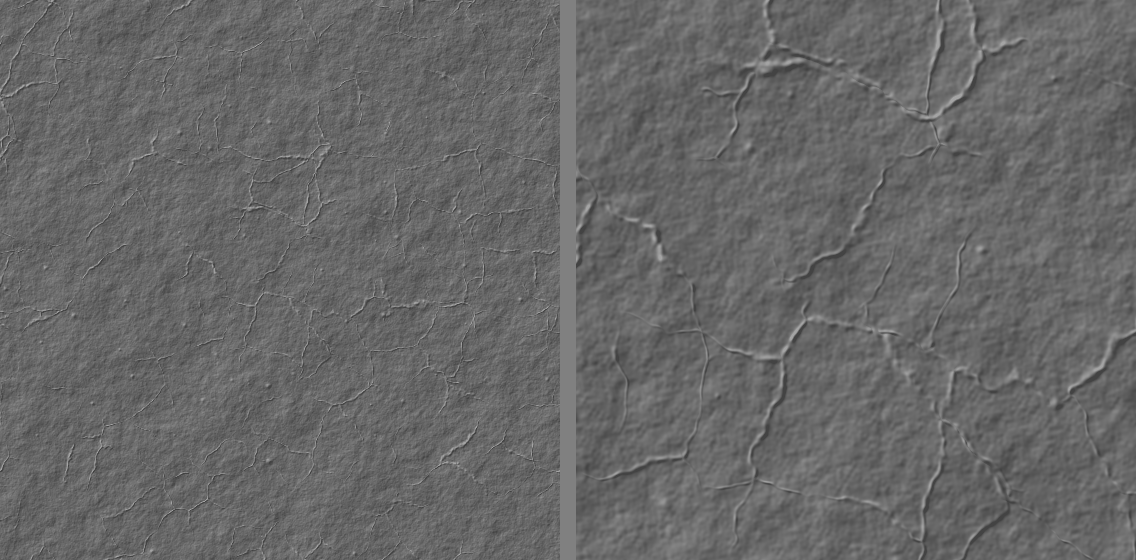
Left, the full canvas; right, a detail of the centre.
A three.js fragment shader for this texture map:

```glsl
// Grey plaster relief with raised branching veins, lit from the upper left.
varying vec2 vUv;

const vec3 BASE_GREY = vec3(0.403);
const vec2 LIGHT_STEP = vec2(0.00055, -0.00055);

vec2 hash2(vec2 p) {
  vec3 q = fract(vec3(p.xyx) * vec3(0.1031, 0.1030, 0.0973));
  q += dot(q, q.yzx + 33.33);
  return fract((q.xx + q.yz) * q.zy);
}

float noise(vec2 p) {
  vec2 i = floor(p);
  vec2 f = fract(p);
  f = f * f * (3.0 - 2.0 * f);
  float low = mix(hash2(i).x, hash2(i + vec2(1.0, 0.0)).x, f.x);
  float high = mix(hash2(i + vec2(0.0, 1.0)).x, hash2(i + 1.0).x, f.x);
  return mix(low, high, f.y);
}

vec2 wobble(vec2 p, float frequency, float amount) {
  vec2 q = p * frequency;
  return amount * (vec2(noise(q + 11.3), noise(q + 57.9)) - 0.5);
}

// Rough ground: each octave is scaled by its frequency to set its slope
float groundHeight(vec2 p) {
  mat2 turn = mat2(0.8, 0.6, -0.6, 0.8);
  float height = 0.0;
  float frequency = 8.0;
  for (int i = 0; i < 7; i++) {
    p = turn * p + 3.7;
    float slope = 0.012 + 0.0072 * float(i);
    height += slope / frequency * noise(p * frequency);
    frequency *= 1.93;
  }
  return height;
}

// Distance to the nearest border between jittered cells
float cellBorder(vec2 p) {
  vec2 cell = floor(p);
  vec2 f = fract(p);
  vec2 nearest = vec2(0.0);
  float best = 8.0;
  for (int y = -1; y <= 1; y++) {
    for (int x = -1; x <= 1; x++) {
      vec2 o = vec2(float(x), float(y));
      vec2 r = o + 0.1 + 0.8 * hash2(cell + o) - f;
      float d = dot(r, r);
      if (d < best) {
        best = d;
        nearest = r;
      }
    }
  }
  float border = 8.0;
  for (int y = -1; y <= 1; y++) {
    for (int x = -1; x <= 1; x++) {
      vec2 o = vec2(float(x), float(y));
      vec2 r = o + 0.1 + 0.8 * hash2(cell + o) - f;
      vec2 gap = r - nearest;
      if (dot(gap, gap) > 0.0001) {
        border = min(border, dot(0.5 * (r + nearest), normalize(gap)));
      }
    }
  }
  return border;
}

// Veins swell and fade out along the cell borders
float veinHeight(vec2 p, float cells, float thickness, float seed) {
  vec2 q = p + wobble(p + seed, 15.0, 0.035) + wobble(p, 52.0, 0.010)
    + wobble(p, 170.0, 0.0032);
  float d = cellBorder(q * cells + seed) / cells;
  float presence = 0.6 * noise(p * 11.0 + seed) + 0.4 * noise(p * 31.0 + seed);
  float swell = smoothstep(0.52, 0.85, presence);
  float visible = smoothstep(0.40, 0.60, presence);
  float width = mix(0.0010, thickness, swell);
  float rough = 0.35 + 1.1 * noise(p * 260.0 + seed);
  return 0.21 * width * visible * rough * exp(-d * d / (width * width));
}

// Sparse round pimples
float pimpleHeight(vec2 p, float cells) {
  vec2 cell = floor(p * cells);
  vec2 pick = hash2(cell + 71.0);
  vec2 center = 0.2 + 0.6 * hash2(cell + 23.0);
  float radius = mix(0.0016, 0.0042, pick.y * pick.y);
  float d = length(fract(p * cells) - center) / cells;
  return step(pick.x, 0.16) * 0.2 * radius * exp(-d * d / (radius * radius));
}

float raisedHeight(vec2 p) {
  float veins = max(veinHeight(p, 7.0, 0.0032, 5.0),
                    veinHeight(p, 11.0, 0.0022, 37.0));
  return max(veins, pimpleHeight(p, 20.0));
}

void main() {
  vec2 ahead = vUv + LIGHT_STEP;
  vec2 behind = vUv - LIGHT_STEP;
  float raisedAhead = raisedHeight(ahead);
  float raisedBehind = raisedHeight(behind);

  // Slope along the light gives the shading; crests are a little paler
  float rise = groundHeight(ahead) - groundHeight(behind)
    + raisedAhead - raisedBehind;
  float shade = rise / (2.0 * length(LIGHT_STEP));
  float crest = 45.0 * (raisedAhead + raisedBehind);
  gl_FragColor = vec4(BASE_GREY + clamp(shade + crest, -0.14, 0.24), 1.0);
}
```
